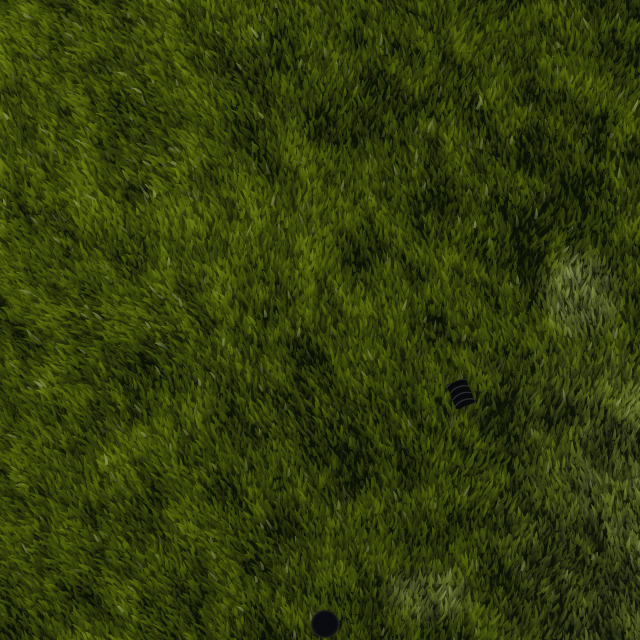
This texture is drawn by a WebGL 1 fragment shader. Its source:

```glsl
precision highp float;
// Sunlit meadow grass seen from above, with paler worn turf at the lower right.
// Layers of jittered, tapered blades are painted over dark soil; noise sets the
// lean and the light of the tufts, and a tone ramp turns light into green.

#define CELL 0.0135        // spacing of blades in one layer
#define LAYERS 7           // layers of blades, from deep to top
#define BLADE_WIDTH 0.0021 // half width at the root
#define SOFTNESS 0.0011    // edge blur
#define LEAN_LEFT -0.80    // lean from upright at the left side, radians
#define LEAN_RIGHT 0.12    // lean at the right side
#define LEAN_JITTER 0.95   // spread of single blades
#define TUFT_CONTRAST 1.05 // light variation between tufts
#define BASE_TONE 0.53     // overall brightness
#define STRAW_SHARE 0.022  // share of dry, pale blades

uniform vec2 u_resolution;

float hash(vec2 p) {
  vec3 q = fract(p.xyx * vec3(0.1031, 0.1030, 0.0973));
  q += dot(q, q.yzx + 33.33);
  return fract((q.x + q.y) * q.z);
}

float noise(vec2 p) {
  vec2 i = floor(p), f = fract(p);
  f = f * f * (3.0 - 2.0 * f);
  return mix(mix(hash(i), hash(i + vec2(1.0, 0.0)), f.x),
             mix(hash(i + vec2(0.0, 1.0)), hash(i + 1.0), f.x), f.y);
}

// Tuft light: broad clumps plus finer, slanted tufts.
float tufts(vec2 uv) {
  vec2 slanted = vec2(uv.x * 0.87 + uv.y * 0.5, (uv.y * 0.87 - uv.x * 0.5) * 0.65);
  return 0.22 * noise(uv * 7.0 + 3.0) + 0.33 * noise(slanted * 19.0 + 11.0)
       + 0.45 * noise(slanted * 46.0 + 29.0);
}

// Soft round spot, 1 in the middle and 0 beyond its radii.
float spot(vec2 uv, vec2 centre, vec2 radii) {
  return 1.0 - smoothstep(0.35, 1.0, length((uv - centre) / radii));
}

vec3 grassColor(float tone) {
  vec3 c = mix(vec3(0.045, 0.070, 0.018), vec3(0.13, 0.16, 0.03), smoothstep(0.03, 0.24, tone));
  c = mix(c, vec3(0.19, 0.23, 0.04), smoothstep(0.22, 0.46, tone));
  c = mix(c, vec3(0.24, 0.30, 0.03), smoothstep(0.44, 0.70, tone));
  c = mix(c, vec3(0.32, 0.38, 0.04), smoothstep(0.68, 0.92, tone));
  return mix(c, vec3(0.42, 0.48, 0.08), smoothstep(0.95, 1.25, tone));
}

void main() {
  vec2 uv = gl_FragCoord.xy / u_resolution.y;
  float soft = max(SOFTNESS, 0.7 / u_resolution.y);

  // Slow fields: light, lean and worn turf.
  float light = TUFT_CONTRAST * (tufts(uv) - 0.5);
  light += 0.20 * (0.5 - uv.x) + 0.12 * (uv.y - 0.5);
  light -= 0.35 * spot(uv, vec2(0.83, 0.61), vec2(0.04, 0.12));
  float lean = mix(LEAN_LEFT, LEAN_RIGHT, smoothstep(0.0, 0.85, uv.x))
             + 0.8 * (noise(uv * 8.0 + 51.0) - 0.5);
  float matted = max(spot(uv, vec2(0.91, 0.54), vec2(0.085, 0.09)),
                     0.8 * spot(uv, vec2(0.67, 0.07), vec2(0.09, 0.06)));
  float worn = smoothstep(0.68, 1.05, uv.x) * (1.0 - smoothstep(0.35, 0.52, uv.y));
  worn = max(worn * 0.65, matted * 0.95) * (0.5 + 0.7 * noise(uv * 24.0));
  light += 0.16 * worn;

  // Shaded soil, then blades; lower rows cover the higher ones.
  vec3 color = grassColor(0.16 + 0.6 * light);
  for (int k = 0; k < LAYERS; k++) {
    float layer = float(k);
    vec2 grid = uv / CELL + layer * vec2(0.37, 0.61);
    for (int j = 0; j < 3; j++) {
      for (int i = 0; i < 3; i++) {
        vec2 id = floor(grid) + vec2(float(i) - 1.0, 1.0 - float(j));
        vec2 seed = id + layer * vec2(37.0, 71.0) + 5.0;
        float shade = hash(seed + 0.27);
        float kind = hash(seed + 0.53);
        vec2 centre = id + vec2(hash(seed), hash(seed + 0.81));
        float angle = lean + LEAN_JITTER * (hash(seed + 0.39) - 0.5);
        vec2 dir = vec2(sin(angle), cos(angle));
        vec2 offset = (grid - centre) * CELL;

        float along = dot(offset, dir) / (CELL * mix(0.45, 0.85, kind));
        float bend = (shade - 0.5) * 0.16 * CELL * along * along;
        float across = abs(dot(offset, vec2(dir.y, -dir.x)) + bend);
        float width = BLADE_WIDTH * mix(0.7, 1.15, shade) * (1.0 - 0.75 * smoothstep(-0.2, 1.0, along));
        float cover = (1.0 - smoothstep(width - soft, width + soft, across))
                    * (1.0 - smoothstep(0.75, 1.0, abs(along)));

        float tone = BASE_TONE + light + 0.50 * (shade - 0.5) + 0.20 * along
                   + 0.35 * (layer / float(LAYERS - 1) - 0.65);
        float straw = step(1.0 - STRAW_SHARE, hash(seed + 0.67));
        float pale = clamp(worn * (0.45 + 0.7 * kind) + 0.75 * straw, 0.0, 1.0);
        vec3 dry = vec3(0.40, 0.43, 0.25) * clamp(0.3 + tone, 0.15, 1.35);
        color = mix(color, mix(grassColor(tone), dry, pale), cover);
      }
    }
  }

  // Dark round cap with a faint rim at the lower edge.
  float cap = length(uv - vec2(0.508, 0.025)) - 0.022;
  vec3 capColor = mix(vec3(0.035, 0.045, 0.065), vec3(0.13, 0.14, 0.11), smoothstep(-0.004, 0.0, cap));
  color = mix(color, capColor, 1.0 - smoothstep(-soft, soft, cap));

  // Small ridged black barrel lying in the grass.
  vec2 b = mat2(0.93, -0.37, 0.37, 0.93) * (uv - vec2(0.72, 0.385));
  vec2 edge = abs(b) - vec2(0.013, 0.018);
  float barrel = length(max(edge, 0.0)) + min(max(edge.x, edge.y), 0.0) - 0.003;
  float ridge = smoothstep(0.65, 0.95, abs(fract((b.y + 18.0 * b.x * b.x) / 0.011) * 2.0 - 1.0));
  vec3 barrelColor = mix(vec3(0.03, 0.035, 0.04), vec3(0.22, 0.23, 0.25), ridge * 0.7);
  color = mix(color, barrelColor, 1.0 - smoothstep(-soft, soft, barrel));

  gl_FragColor = vec4(color, 1.0);
}
```
